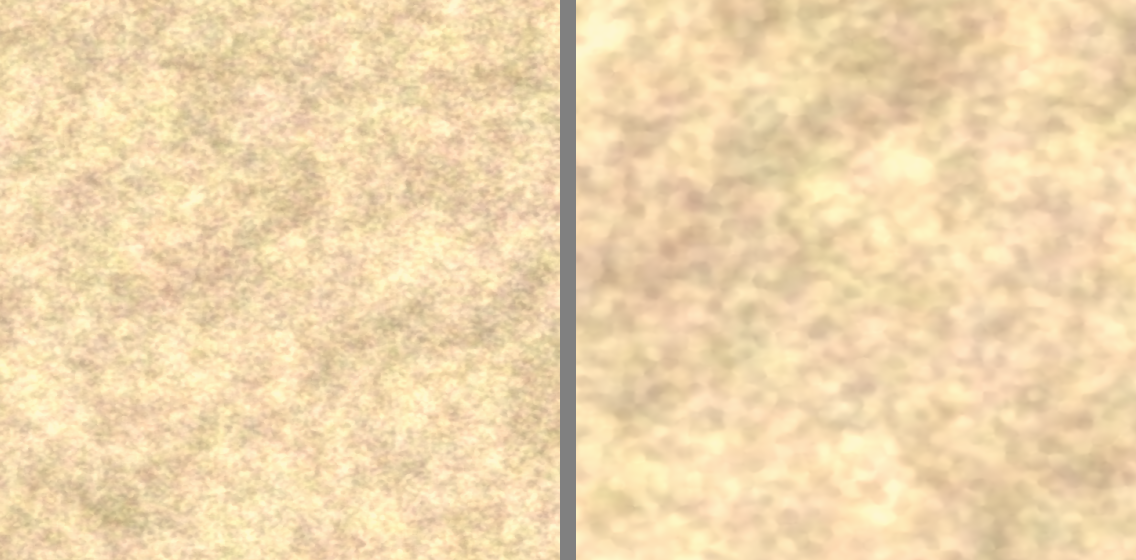
Left, the full canvas; right, a detail of the centre.
A WebGL 1 fragment shader for this texture:

```glsl
precision highp float;

uniform vec2 u_resolution;

// Colours
const vec3 PARCHMENT = vec3(0.950, 0.845, 0.678);
const vec3 TONE_STEP = vec3(0.056, 0.053, 0.044);   // one deviation of light
const vec3 PINK_STEP = vec3(0.006, -0.008, 0.002);  // pink against green
const vec3 GOLD_STEP = vec3(0.002, 0.002, -0.010);  // gold against cream
const vec3 BRIGHTEST = vec3(0.994, 0.965, 0.82);

// Sizes, in cells per canvas
const vec2 STRETCH = vec2(0.86, 1.08);  // patches lie wider than tall
const float TONE_SCALE = 4.6;
const float TINT_SCALE = 9.0;
const float OCTAVE_STEP = 2.08;
const float TONE_GAIN = 1.14;
const float TINT_GAIN = 1.25;

// Cells
const float JITTER = 0.7;
const float REACH = 1.15;
const float UNIT_SPREAD = 3.464;  // gives a uniform value unit deviation

vec3 hash3(vec2 cell) {
    vec3 p = fract(cell.xyx * vec3(0.1031, 0.1030, 0.0973));
    p += dot(p, p.yxz + 33.33);
    return fract((p.xxy + p.yzz) * p.zyx);
}

// Soft blobs around jittered cell points, with zero mean and unit deviation
float cellNoise(vec2 p) {
    vec2 cell = floor(p);
    vec2 local = p - cell;
    float total = 0.0;
    float power = 1e-4;
    for (int y = -1; y <= 1; y++) {
        for (int x = -1; x <= 1; x++) {
            vec2 neighbour = vec2(float(x), float(y));
            vec3 random = hash3(cell + neighbour);
            vec2 toPoint = neighbour + 0.5 + JITTER * (random.xy - 0.5) - local;
            float weight = max(0.0, 1.0 - dot(toPoint, toPoint) / (REACH * REACH));
            weight *= weight;
            total += weight * (random.z - 0.5) * UNIT_SPREAD;
            power += weight * weight;
        }
    }
    return total * inversesqrt(power);
}

// Octaves from broad patches to fine grain, kept at unit deviation
float toneNoise(vec2 p) {
    float total = 0.0;
    float power = 0.0;
    float amplitude = 1.0;
    for (int i = 0; i < 6; i++) {
        total += amplitude * cellNoise(p);
        power += amplitude * amplitude;
        amplitude *= TONE_GAIN;
        p = p * OCTAVE_STEP + vec2(17.3, 41.7);
    }
    return total * inversesqrt(power);
}

float tintNoise(vec2 p) {
    float total = 0.0;
    float power = 0.0;
    float amplitude = 1.0;
    for (int i = 0; i < 4; i++) {
        total += amplitude * cellNoise(p);
        power += amplitude * amplitude;
        amplitude *= TINT_GAIN;
        p = p * OCTAVE_STEP + vec2(29.1, 13.9);
    }
    return total * inversesqrt(power);
}

void main() {
    vec2 uv = gl_FragCoord.xy / min(u_resolution.x, u_resolution.y) * STRETCH;

    float tone = toneNoise(uv * TONE_SCALE + 5.0);
    float pink = tintNoise(uv * TINT_SCALE + 211.0);
    float gold = tintNoise(uv * TINT_SCALE + 467.0);

    vec3 colour = PARCHMENT + tone * TONE_STEP + pink * PINK_STEP + gold * GOLD_STEP;
    gl_FragColor = vec4(min(colour, BRIGHTEST), 1.0);
}
```
